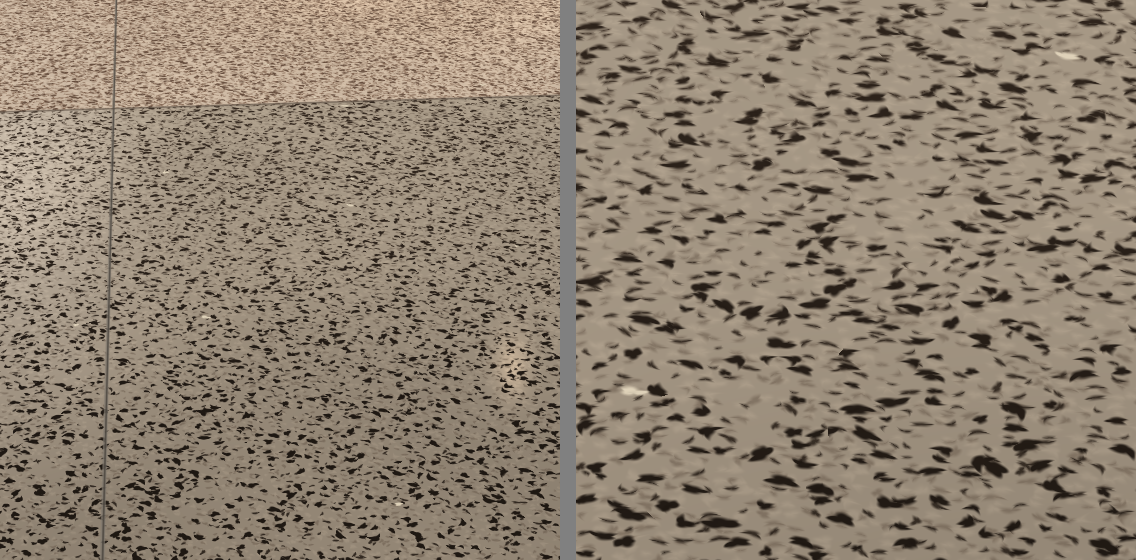
Left, the full canvas; right, a detail of the centre.
Give the GLSL for this texture, as a Shadertoy shader.

```glsl
const float HORIZON = 1.9;      // height where the floor would vanish
const float VANISH_X = 0.23;
const float DEPTH = 2.85;       // foreshortening of the floor

vec4 hash4(vec2 cell) {
    vec4 p = fract(cell.xyxy * vec4(0.1031, 0.1030, 0.0973, 0.1099));
    p += dot(p, p.wzxy + 33.33);
    return fract((p.xxyz + p.yzzw) * p.zywx);
}

// Slow uneven drift made of layered sines, about -1 to 1
float drift(vec2 p) {
    return (sin(p.x * 1.3 + 2.0 * sin(p.y * 0.7)) +
            sin(p.y * 1.1 - p.x * 0.6 + 1.7 * sin(p.x * 0.9))) * 0.5;
}

// Coverage of scattered, bent, ragged chips; blur is in floor units
float chips(vec2 ground, float frequency, float share, float radius, float stretch, vec2 blur) {
    vec2 p = ground * frequency;
    vec2 home = floor(p);
    float cover = 0.0;
    for (int j = -1; j <= 1; j++)
    for (int i = -1; i <= 1; i++) {
        vec2 cell = home + vec2(i, j);
        vec4 rnd = hash4(cell + frequency);
        vec4 form = hash4(cell + frequency * 2.0 + 71.0);
        if (rnd.x > share) continue;
        float turn = (rnd.w - 0.5) * 2.4;
        mat2 spin = mat2(cos(turn), sin(turn), -sin(turn), cos(turn));
        vec2 q = spin * (p - cell - rnd.yz);
        float size = radius * mix(0.55, 1.3, form.x);
        float len = mix(0.75, 1.25, form.y) * stretch;
        q.x /= len;
        q.y += (form.z - 0.5) * 1.6 * q.x * q.x / size;
        float angle = atan(q.y, q.x + 1e-5);
        float ragged = 1.0 + 0.16 * sin(angle * 3.0 + form.w * 6.28)
                           + 0.10 * sin(angle * 5.0 + form.z * 17.0);
        vec2 normal = (vec2(q.x / len, q.y) / (length(q) + 1e-4)) * spin;
        float edge = length(normal * blur) * frequency + 1e-3;
        float gap = length(q) - size * ragged;
        cover = max(cover, 1.0 - smoothstep(-edge, edge, gap));
    }
    return cover;
}

float glow(vec2 uv, vec2 center, vec2 spread) {
    vec2 d = (uv - center) / spread;
    return exp(-dot(d, d));
}

float line(float dist, float halfWidth, float blur) {
    return 1.0 - smoothstep(halfWidth - blur, halfWidth + blur, abs(dist));
}

// Light falling on the bare binder
vec3 binder(vec2 uv, float farTile) {
    vec3 color = mix(vec3(0.565, 0.515, 0.450), vec3(0.665, 0.610, 0.535), smoothstep(0.05, 0.85, uv.y));
    color += vec3(0.12, 0.12, 0.125) * glow(uv, vec2(0.0, 0.72), vec2(0.22, 0.40));
    color = mix(color, vec3(0.815, 0.735, 0.650), farTile * 0.85);
    color += vec3(0.06, 0.04, 0.02) * farTile * glow(uv, vec2(0.75, 1.0), vec2(0.4, 0.1));
    color += vec3(0.17, 0.14, 0.11) * glow(uv, vec2(0.915, 0.345), vec2(0.030, 0.055));
    return color;
}

void mainImage(out vec4 fragColor, in vec2 fragCoord) {
    vec2 uv = fragCoord / iResolution.xy;
    float soft = max(0.0013, 0.8 / iResolution.y);

    // Perspective floor plane
    float w = HORIZON - uv.y;
    vec2 ground = vec2(uv.x - VANISH_X, DEPTH) / w;
    vec2 blur = soft * vec2(1.0 / w, DEPTH / (w * w));

    float crossDist = uv.y - (0.800 + 0.030 * uv.x);
    float farTile = smoothstep(-soft, soft, crossDist);
    float fade = smoothstep(0.25, 0.85, uv.y);
    float clump = 0.10 * drift(ground * 24.0);

    // Binder with faint mottling
    vec3 color = binder(uv, farTile);
    color *= 1.0 + 0.025 * drift(ground * 9.0 + 4.0);
    float pale = chips(ground + 3.1, 130.0, 0.55, 0.26, 1.3, blur * 1.6);
    float brown = chips(ground + 7.3, 125.0, 0.50 + 0.25 * farTile, 0.18, 1.9, blur * 1.2);
    color *= 1.0 + 0.07 * pale;
    vec3 brownTint = mix(vec3(0.38, 0.32, 0.265), vec3(0.50, 0.39, 0.31), farTile);
    color = mix(color, brownTint, brown * mix(0.45, 0.75, farTile));

    // Dark stone: slim flakes and larger chips
    vec3 stone = mix(vec3(0.105, 0.080, 0.060), vec3(0.19, 0.145, 0.11), fade);
    stone = mix(stone, vec3(0.36, 0.265, 0.205), farTile);
    float flakes = chips(ground, 105.0, 0.55 + clump, 0.125, 2.4, blur);
    float large = chips(ground + 1.7, 72.0, 0.54 + clump, 0.205, 1.6, blur);
    color = mix(color, stone * 1.25, flakes * 0.85);
    color = mix(color, stone, large * mix(0.97, 0.85, farTile));

    // Rare shell-white chips
    float shell = chips(ground + 5.0, 14.0, 0.085, 0.042, 1.5, blur);
    color = mix(color, vec3(0.90, 0.85, 0.75), shell * 0.9);

    // Joints between slabs
    float sideDist = (ground.x + 0.025) * w;
    color = mix(color, vec3(0.50, 0.47, 0.43), 0.75 * line(sideDist, 0.0022 * w, soft));
    color = mix(color, vec3(0.27, 0.25, 0.225), 0.75 * line(sideDist - 0.0006, 0.0009 * w, soft));
    color = mix(color, vec3(0.36, 0.31, 0.265), 0.65 * line(crossDist, 0.0014, soft));

    fragColor = vec4(clamp(color, 0.0, 1.0), 1.0);
}
```
